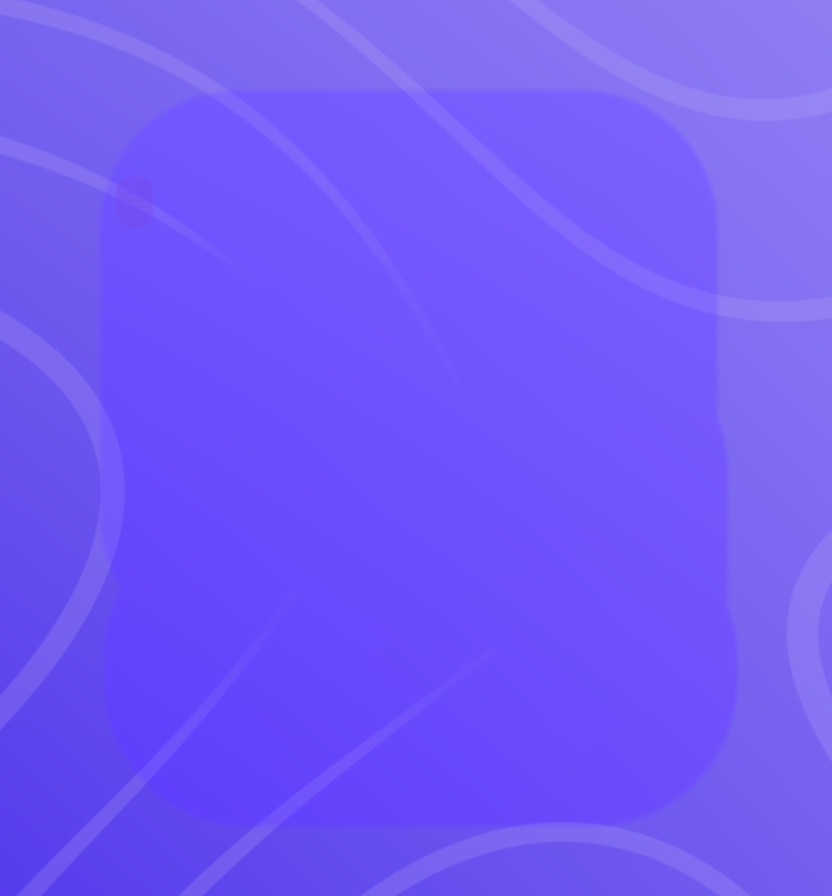
Write a Shadertoy shader that draws this background.

```glsl
const vec2 CANVAS = vec2(0.93, 1.0);

float roundedBox(vec2 p, vec2 lo, vec2 hi, float radius) {
    vec2 q = abs(p - 0.5 * (lo + hi)) - 0.5 * (hi - lo) + radius;
    return length(max(q, 0.0)) + min(max(q.x, q.y), 0.0) - radius;
}

vec3 cornerGradient(vec2 uv, vec3 bottomLeft, vec3 bottomRight, vec3 topLeft, vec3 topRight) {
    return mix(mix(bottomLeft, bottomRight, uv.x), mix(topLeft, topRight, uv.x), uv.y);
}

vec2 bezier(vec2 a, vec2 b, vec2 c, vec2 d, float t) {
    float s = 1.0 - t;
    return s * s * s * a + 3.0 * s * s * t * b + 3.0 * s * t * t * c + t * t * t * d;
}

// Coverage of a stroke; width runs from start to end, fade dims the tip
float ribbon(vec2 p, vec2 a, vec2 b, vec2 c, vec2 d, vec2 width, float fade, float soft) {
    const int STEPS = 28;
    float nearest = 10.0, along = 0.0;
    vec2 previous = a;
    for (int i = 1; i <= STEPS; i++) {
        vec2 next = bezier(a, b, c, d, float(i) / float(STEPS));
        vec2 side = next - previous;
        float h = clamp(dot(p - previous, side) / dot(side, side), 0.0, 1.0);
        float dist = length(p - previous - side * h);
        if (dist < nearest) {
            nearest = dist;
            along = (float(i) - 1.0 + h) / float(STEPS);
        }
        previous = next;
    }
    float halfWidth = 0.5 * mix(width.x, width.y, along);
    float edge = 1.0 - smoothstep(-soft, soft, nearest - halfWidth);
    return edge * (1.0 - fade * smoothstep(0.55, 1.0, along));
}

float allRibbons(vec2 p, float soft) {
    float r = 0.0;
    // Upper sweeps
    r = max(r, ribbon(p, vec2(-.013, .997), vec2(.247, .948), vec2(.391, .805), vec2(.510, .576), vec2(.021, .008), .85, soft));
    r = max(r, ribbon(p, vec2(-.013, .842), vec2(.104, .809), vec2(.195, .759), vec2(.289, .682), vec2(.020, .006), .9, soft));
    r = max(r, ribbon(p, vec2(.332, 1.008), vec2(.560, .844), vec2(.677, .609), vec2(.943, .659), vec2(.014, .024), 0.0, soft));
    r = max(r, ribbon(p, vec2(.573, 1.010), vec2(.690, .915), vec2(.807, .844), vec2(.943, .893), vec2(.020, .025), 0.0, soft));
    // Side arcs
    r = max(r, ribbon(p, vec2(-.013, .645), vec2(.169, .544), vec2(.176, .388), vec2(-.013, .190), vec2(.028, .026), 0.0, soft));
    r = max(r, ribbon(p, vec2(.956, .408), vec2(.870, .336), vec2(.885, .245), vec2(.956, .141), vec2(.036, .034), 0.0, soft));
    // Lower sweeps
    r = max(r, ribbon(p, vec2(.013, -.021), vec2(.124, .102), vec2(.208, .167), vec2(.328, .336), vec2(.021, .008), .8, soft));
    r = max(r, ribbon(p, vec2(.195, -.018), vec2(.306, .095), vec2(.404, .160), vec2(.549, .273), vec2(.020, .008), .8, soft));
    r = max(r, ribbon(p, vec2(.397, -.018), vec2(.553, .102), vec2(.716, .102), vec2(.846, -.021), vec2(.022, .022), 0.0, soft));
    return r;
}

// Overlapping rounded blocks form the uneven central panel
float panelDistance(vec2 p) {
    float upper = roundedBox(p, vec2(.111, .271), vec2(.803, .900), .155);
    float lower = roundedBox(p, vec2(.115, .077), vec2(.825, .427), .163);
    float bridge = roundedBox(p, vec2(.390, .170), vec2(.814, .610), .130);
    return min(min(upper, lower), bridge);
}

void mainImage(out vec4 fragColor, in vec2 fragCoord) {
    vec2 uv = fragCoord / iResolution.xy;
    vec2 p = uv * CANVAS;
    float soft = 0.8 / iResolution.y;

    vec3 backdrop = cornerGradient(uv, vec3(.335, .235, .925), vec3(.455, .37, .94),
                                       vec3(.47, .395, .935), vec3(.56, .49, .955));
    vec3 panel = cornerGradient(uv, vec3(.35, .215, .99), vec3(.435, .305, .975),
                                    vec3(.445, .35, .99), vec3(.505, .405, 1.0));
    float inside = 1.0 - smoothstep(-.006, .004, panelDistance(p));
    vec3 color = mix(backdrop, panel, inside);

    // Pale translucent ribbons, fainter over the panel
    vec3 ribbonColor = vec3(.76, .71, .97);
    color = mix(color, ribbonColor, allRibbons(p, soft + .001) * mix(.20, .15, inside));

    // Small faintly striped violet smudge
    float smudge = 1.0 - smoothstep(-.003, .003, roundedBox(p, vec2(.130, .745), vec2(.171, .803), .018));
    float stripes = .5 + .5 * sin(p.y * 900.0);
    color = mix(color, vec3(.46, .29, .92), smudge * (.42 + .12 * stripes));

    fragColor = vec4(color, 1.0);
}
```
